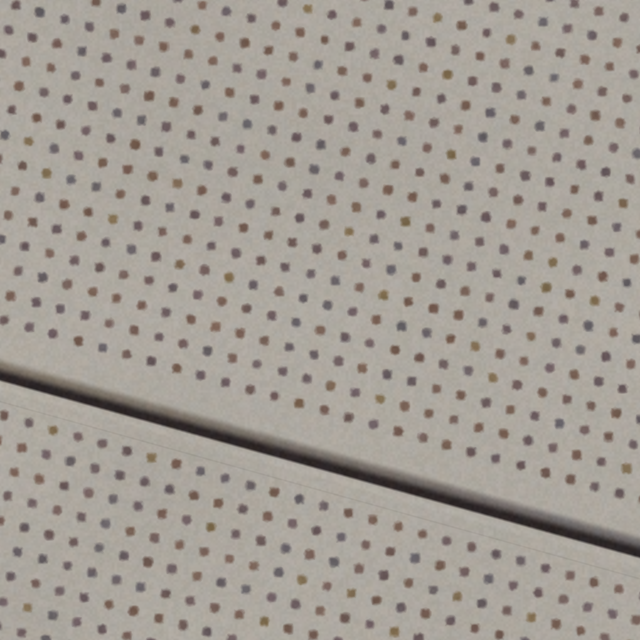
Write a WebGL 2 fragment shader that draws this texture.

```glsl
#version 300 es
precision highp float;
// Two perforated off-white panels, tilted, meeting at a dark shaded seam.
// A skewed lattice repeats soft holes on each side; hashes vary their tint,
// size and position, and value noise adds grain to the whole surface.

#define ROW_STEP vec2(0.03844, -0.01082)
#define COLUMN_STEP vec2(0.01110, 0.03825)
#define UPPER_ORIGIN vec2(0.0065, 0.5000)
#define LOWER_ORIGIN vec2(0.0065, 0.3500)
#define SEAM_HEIGHT 0.413
#define SEAM_SLOPE -0.277
#define HOLE_RADIUS 0.0070
#define HOLE_BLUR 0.0036
#define JITTER 0.0009
#define GRAIN 0.050

uniform vec2 u_resolution;
out vec4 outColor;

const vec3 PANEL = vec3(0.675, 0.655, 0.622);
const vec3 SEAM_DARK = vec3(0.17, 0.145, 0.145);
const vec3 SEAM_GREY = vec3(0.46, 0.43, 0.41);
const vec3 HOLE_MAUVE = vec3(0.42, 0.36, 0.37);
const vec3 HOLE_BROWN = vec3(0.46, 0.37, 0.325);
const vec3 HOLE_SLATE = vec3(0.40, 0.38, 0.395);
const vec3 HOLE_OLIVE = vec3(0.49, 0.42, 0.31);

float hash(vec2 p) {
    vec3 q = fract(vec3(p.xyx) * 0.1031);
    q += dot(q, q.yzx + 33.33);
    return fract((q.x + q.y) * q.z);
}

float noise(vec2 p) {
    vec2 i = floor(p), f = fract(p);
    f = f * f * (3.0 - 2.0 * f);
    return mix(mix(hash(i), hash(i + vec2(1, 0)), f.x),
               mix(hash(i + vec2(0, 1)), hash(i + vec2(1, 1)), f.x), f.y);
}

// Signed height above the seam, measured across it.
float seamDistance(vec2 p) {
    return (p.y - SEAM_HEIGHT - SEAM_SLOPE * p.x) / length(vec2(1.0, SEAM_SLOPE));
}

vec3 holeColor(vec2 seed) {
    float pick = hash(seed + 17.0);
    vec3 tint = mix(HOLE_MAUVE, HOLE_BROWN, smoothstep(0.35, 0.75, pick));
    tint = mix(tint, HOLE_SLATE, smoothstep(0.30, 0.05, pick));
    tint = mix(tint, HOLE_OLIVE, smoothstep(0.91, 0.97, pick));
    return tint + 0.06 * (hash(seed + 41.0) - 0.5);
}

// Soft, slightly square holes on the lattice of the panel that holds p.
vec3 addHoles(vec3 color, vec2 p, bool upper) {
    mat2 lattice = mat2(ROW_STEP, COLUMN_STEP);
    vec2 origin = upper ? UPPER_ORIGIN : LOWER_ORIGIN;
    vec2 cell = inverse(lattice) * (p - origin);
    vec2 id = round(cell);
    if (upper ? id.y < 0.0 : id.y > 0.0) return color;

    vec2 seed = id + (upper ? 100.0 : 300.0);
    vec2 shift = vec2(hash(seed), hash(seed + 7.0)) - 0.5;
    vec2 local = lattice * (cell - id) - 2.0 * JITTER * shift;
    vec2 a = abs(local);
    float dist = mix(length(a), max(a.x, a.y), 0.4);
    dist += 0.0022 * (noise(p * 230.0) - 0.5);
    float radius = HOLE_RADIUS * mix(0.93, 1.07, hash(seed + 29.0));
    float cover = 1.0 - smoothstep(radius - HOLE_BLUR, radius + HOLE_BLUR, dist);
    return mix(color, holeColor(seed), cover);
}

// Rounded grey edge fading up from a dark gap, with a pale lip and crease below.
vec3 addSeam(vec3 color, float d, float x) {
    vec3 grey = SEAM_GREY + mix(vec3(0.03, 0.02, -0.01), vec3(-0.03, -0.02, 0.0), x);
    color = mix(color, grey, smoothstep(0.029, 0.014, d) * step(0.0, d));
    float gap = smoothstep(-0.010, -0.0045, d) * (1.0 - smoothstep(0.001, 0.016, d));
    color = mix(color, SEAM_DARK, gap);
    color += 0.018 * smoothstep(0.008, 0.0, abs(d + 0.017));
    return color - 0.035 * smoothstep(0.0025, 0.0, abs(d + 0.039));
}

void main() {
    vec2 p = gl_FragCoord.xy / u_resolution;
    float d = seamDistance(p);

    // Broad unevenness of the panel surface
    vec3 color = PANEL + 0.02 * (noise(p * 4.0) - 0.5);
    color = addHoles(color, p, d > 0.0);
    color = addSeam(color, d, p.x);

    // Fine grain with a coarser mottle and a trace of colour
    float grain = 0.6 * noise(p * 260.0) + 0.4 * noise(p * 120.0 + 9.0) - 0.5;
    vec3 chroma = vec3(noise(p * 90.0 + 31.0), 0.5, noise(p * 90.0 + 63.0)) - 0.5;
    color += GRAIN * grain + 0.02 * chroma;

    outColor = vec4(clamp(color, 0.0, 1.0), 1.0);
}
```
